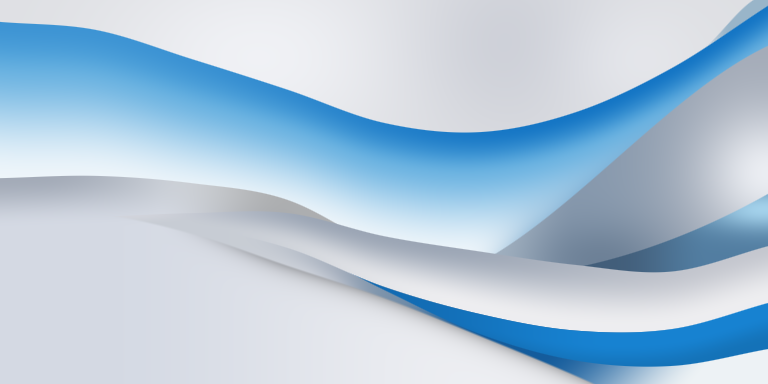
This background is drawn by a WebGL 2 fragment shader. Its source:

```glsl
#version 300 es
precision highp float;

uniform vec2 u_resolution;
out vec4 fragColor;

// Smooth curve through nine evenly spaced heights over x = 0..2
float spline(float x, float h[9]) {
    float s = clamp(x * 4.0, 0.0, 7.999);
    int i = int(s);
    float t = s - float(i);
    float b = h[i], c = h[i + 1];
    float a = i > 0 ? h[i - 1] : 2.0 * b - c;
    float d = i < 7 ? h[i + 2] : 2.0 * c - b;
    return b + 0.5 * t * (c - a + t * (2.0 * a - 5.0 * b + 4.0 * c - d
         + t * (3.0 * (b - c) + d - a)));
}

// Antialiased coverage, positive inside
float cover(float d) {
    return clamp(d / max(fwidth(d), 1e-5) + 0.5, 0.0, 1.0);
}

float glow(vec2 p, vec2 center, vec2 radius) {
    vec2 q = (p - center) / radius;
    return exp(-dot(q, q));
}

void main() {
    vec2 p = gl_FragCoord.xy / u_resolution * vec2(2.0, 1.0);
    float x = p.x, y = p.y;

    // Ribbon edges
    float waveTop = spline(x, float[9](0.943, 0.922, 0.846, 0.766, 0.680, 0.656, 0.708, 0.823, 0.985));
    float bandTop = spline(x, float[9](0.536, 0.542, 0.523, 0.479, 0.350, 0.250, 0.200, 0.200, 0.200));
    float silkTop = spline(x, float[9](0.427, 0.435, 0.445, 0.445, 0.385, 0.345, 0.310, 0.293, 0.359));
    float silkLow = spline(x, float[9](0.430, 0.430, 0.410, 0.354, 0.253, 0.182, 0.139, 0.143, 0.211));
    float blueLow = spline(x, float[9](0.450, 0.450, 0.450, 0.370, 0.245, 0.130, 0.061, 0.047, 0.091));
    float foldLow = spline(x, float[9](0.440, 0.443, 0.391, 0.307, 0.224, 0.125, 0.021, -0.094, -0.200));
    float u = x - 1.29;
    float sailTop = 0.339 + u * (0.61 + u * (0.84 - 0.88 * u));
    float v = x - 1.518;
    float sailLow = 0.307 + v * (0.22 + 0.353 * v);

    // Pale backdrop
    vec3 col = vec3(0.87, 0.875, 0.89);
    col += 0.07 * glow(p, vec2(0.68, 0.85), vec2(0.4, 0.25));
    col -= vec3(0.07, 0.065, 0.05) * glow(p, vec2(1.32, 0.88), vec2(0.28, 0.25));
    col += 0.04 * glow(p, vec2(1.62, 0.85), vec2(0.2, 0.15));

    // Thin rim in the upper right
    float rim = waveTop + 0.04 * smoothstep(1.82, 1.96, x);
    col = mix(col, vec3(0.60, 0.71, 0.79), cover(rim - y) * smoothstep(1.82, 1.9, x));

    // Main blue wave, fading to white with depth
    float depth = (waveTop - y) / mix(0.39, 0.31, smoothstep(0.0, 0.9, x));
    vec3 deep = mix(vec3(0.24, 0.58, 0.83), vec3(0.08, 0.46, 0.77), smoothstep(0.3, 1.5, x));
    vec3 wave = mix(deep, vec3(0.36, 0.67, 0.87), smoothstep(0.0, 0.36, depth));
    wave = mix(wave, vec3(0.93, 0.96, 0.98), smoothstep(0.15, 1.05, depth));
    float shade = exp(-max(y - sailTop, 0.0) / 0.06) * smoothstep(1.2, 1.4, x);
    wave = mix(wave, vec3(0.32, 0.56, 0.75), 0.45 * shade * smoothstep(0.2, 0.7, depth));
    col = mix(col, wave, cover(waveTop - y));

    // Large grey sail on the right
    vec3 sail = mix(vec3(0.53, 0.60, 0.68), vec3(0.64, 0.67, 0.72), smoothstep(1.5, 1.95, x));
    sail = mix(sail, vec3(0.64, 0.70, 0.76), 1.0 - smoothstep(1.3, 1.5, x));
    sail = mix(sail, vec3(0.38, 0.46, 0.55), 0.7 * glow(p, vec2(1.57, 0.32), vec2(0.18, 0.10)));
    sail = mix(sail, vec3(0.92, 0.93, 0.95), glow(p, vec2(2.0, 0.55), vec2(0.17, 0.16)));
    col = mix(col, sail, cover(sailTop - y) * step(1.2, x));

    // Dark underside with a light blue sheen
    vec3 under = mix(vec3(0.26, 0.37, 0.48), vec3(0.32, 0.49, 0.63), smoothstep(1.6, 1.85, x));
    under = mix(under, vec3(0.64, 0.82, 0.92), glow(p, vec2(1.99, 0.455), vec2(0.16, 0.055)));
    col = mix(col, under, cover(sailLow - y) * step(1.45, x));

    // Left grey band melting into the lower backdrop
    vec3 lower = mix(vec3(0.83, 0.85, 0.89), vec3(0.93, 0.935, 0.95), smoothstep(0.2, 1.3, x));
    vec3 band = mix(vec3(0.64, 0.67, 0.72), vec3(0.94, 0.95, 0.96), smoothstep(0.1, 0.75, x));
    band = mix(band, lower, smoothstep(0.0, 0.13, bandTop - y));
    band *= 1.0 - 0.28 * exp(-max(foldLow - y, 0.0) / 0.022) * smoothstep(0.4, 0.75, x);
    col = mix(col, band, cover(bandTop - y));

    // Silver ribbon
    float t = (silkTop - y) / max(silkTop - silkLow, 0.03);
    vec3 silkEdge = mix(vec3(0.82, 0.83, 0.86), vec3(0.61, 0.65, 0.71), smoothstep(0.35, 0.85, x));
    silkEdge = mix(silkEdge, vec3(0.77, 0.78, 0.81), smoothstep(1.1, 1.9, x));
    vec3 silkLight = mix(vec3(0.78, 0.80, 0.83), vec3(0.93, 0.93, 0.94), smoothstep(0.55, 1.2, x));
    vec3 silk = mix(silkEdge, silkLight, smoothstep(0.0, 0.9, t));

    // Shadowed fold below it, opening to white at the right
    vec3 fold = mix(vec3(0.62, 0.66, 0.72), vec3(0.46, 0.56, 0.66), smoothstep(0.85, 1.05, x));
    fold = mix(fold, vec3(0.08, 0.36, 0.61), smoothstep(1.02, 1.25, x));
    fold = mix(fold, vec3(0.93, 0.95, 0.96), smoothstep(1.42, 1.86, x + blueLow - y));
    fold = mix(fold, vec3(0.78, 0.80, 0.84), smoothstep(0.0, 0.06, silkLow - y) * (1.0 - smoothstep(0.8, 1.0, x)));
    silk = mix(silk, fold, cover(silkLow - y) * smoothstep(0.6, 0.97, x));

    // Lower blue ribbon
    vec3 blue = mix(vec3(0.07, 0.42, 0.70), vec3(0.09, 0.51, 0.82), smoothstep(1.0, 1.6, x));
    blue *= 1.0 - 0.12 * smoothstep(0.03, 0.1, silkLow - y);
    silk = mix(silk, blue, cover(silkLow - y) * cover(y - blueLow));

    float foldSoft = smoothstep(-0.004, 0.004, y - foldLow);
    col = mix(col, silk, cover(silkTop - y) * foldSoft);

    fragColor = vec4(col, 1.0);
}
```
